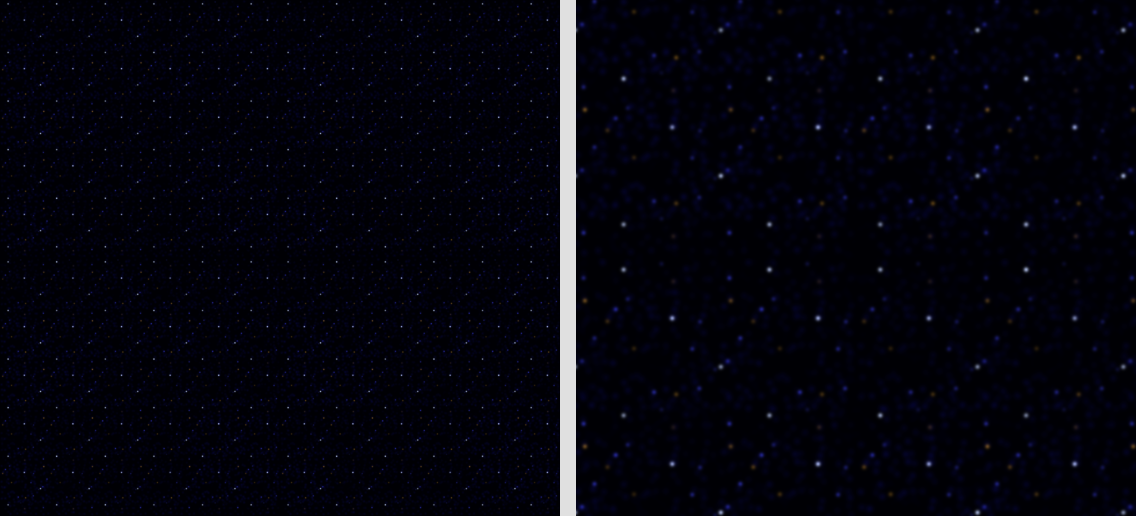
Left, the full canvas; right, a detail of the centre.
This texture is drawn by a Shadertoy shader. Its source:

```glsl
// Night sky of pinpoint stars: a 2 x 2 set of blocks, each laid with a repeating
// star cell from its top left corner. A diagonal of bright stars leads every cell;
// hashed sub-grids add blue, warm and faint stars over a wrapping blue haze.

#define BLOCKS 2.0                        // blocks across and down
#define CELLS vec2(5.76, 5.31)            // star cells per block
#define STAR_SIZE 0.0120                  // star spread, in cells
#define FAINT_SIZE 0.0180                 // faint star spread, in cells
#define CELL_FADE 0.4                     // brightness variation between cells
#define HAZE_GRAIN vec2(64.0, 59.0)       // haze lattice per block
#define HAZE_COLOR vec3(0.001, 0.001, 0.022)
#define SPACE_COLOR vec3(0.0, 0.0, 0.014)
#define WHITE_STAR vec3(0.60, 0.65, 0.78)
#define BLUE_STAR vec3(0.12, 0.13, 0.48)
#define WARM_STAR vec3(0.46, 0.32, 0.08)
#define FAINT_STAR vec3(0.013, 0.013, 0.135)

const float EDGE_MARGIN = 0.03;           // clear border of a block, in cells

// Three hashed values in 0..1 from a lattice point and a seed
vec3 hash3(vec2 p, float seed) {
    uvec3 v = uvec3(ivec3(vec3(p, seed))) * 1664525u + 1013904223u;
    v.x += v.y * v.z; v.y += v.z * v.x; v.z += v.x * v.y;
    v ^= v >> 16u;
    v.x += v.y * v.z; v.y += v.z * v.x; v.z += v.x * v.y;
    return vec3(v & 0xffffu) / 65535.0;
}

// Gradient noise that wraps after a whole number of lattice steps
float cornerSlope(vec2 corner, vec2 offset, vec2 period) {
    return dot(hash3(mod(corner, period), 91.0).xy * 2.0 - 1.0, offset);
}

float gradientNoise(vec2 p, vec2 period) {
    vec2 i = floor(p), f = p - i;
    vec2 w = f * f * f * (f * (f * 6.0 - 15.0) + 10.0);
    vec2 e = vec2(1.0, 0.0);
    float top = mix(cornerSlope(i, f, period), cornerSlope(i + e.xy, f - e.xy, period), w.x);
    float bottom = mix(cornerSlope(i + e.yx, f - e.yx, period), cornerSlope(i + e.xx, f - e.xx, period), w.x);
    return mix(top, bottom, w.y);
}

// Soft point; stars too close to the block border are left out so none is cut
float starGlow(vec2 p, vec2 center, float size) {
    vec2 inside = step(vec2(EDGE_MARGIN), center) * step(center, CELLS - EDGE_MARGIN);
    vec2 d = (p - center) / size;
    return inside.x * inside.y * exp(-0.5 * dot(d, d));
}

// Slight difference of strength from one cell to the next
float cellStrength(vec2 id, float n, float seed) {
    return 1.0 - CELL_FADE * hash3(floor(id / n), seed).x;
}

// Bright stars on the diagonal of a 3 x 3 sub-grid
float diagonalStars(vec2 p) {
    float sum = 0.0;
    vec2 base = floor(p * 3.0);
    for (int y = -1; y <= 1; y++)
    for (int x = -1; x <= 1; x++) {
        vec2 id = base + vec2(x, y);
        vec2 slot = mod(id, 3.0);
        float onDiagonal = 1.0 - step(0.5, abs(slot.x - slot.y));
        vec2 center = (id + vec2(0.5, 0.24)) / 3.0;
        sum += onDiagonal * cellStrength(id, 3.0, 7.0 + slot.x) * starGlow(p, center, STAR_SIZE);
    }
    return sum;
}

// Scattered stars: n x n jittered slots per cell, the same in every cell
float scatteredStars(vec2 p, float n, float density, float size, float seed) {
    float sum = 0.0;
    vec2 base = floor(p * n);
    for (int y = -1; y <= 1; y++)
    for (int x = -1; x <= 1; x++) {
        vec2 id = base + vec2(x, y);
        vec2 slot = mod(id, n);
        vec3 jitter = hash3(slot, seed);
        vec3 kind = hash3(slot, seed + 1.0);
        vec2 center = (id + mix(vec2(0.1), vec2(0.9), jitter.xy)) / n;
        float strength = mix(0.3, 1.0, kind.y) * cellStrength(id, n, seed + 2.0);
        sum += step(kind.x, density) * strength * starGlow(p, center, size);
    }
    return sum;
}

void mainImage(out vec4 fragColor, in vec2 fragCoord) {
    // Block and cell coordinates, counted from the top left
    vec2 uv = fragCoord / iResolution.xy;
    vec2 block = fract(vec2(uv.x, 1.0 - uv.y) * BLOCKS);
    vec2 p = block * CELLS;

    // Dark sky with a fine blue haze
    float haze = smoothstep(0.02, 0.5, gradientNoise(block * HAZE_GRAIN, HAZE_GRAIN));
    vec3 color = SPACE_COLOR + HAZE_COLOR * haze;

    // Stars, from faint to bright
    color += FAINT_STAR * scatteredStars(p, 16.0, 0.45, FAINT_SIZE, 11.0);
    color += BLUE_STAR * scatteredStars(p, 6.0, 0.30, STAR_SIZE, 23.0);
    color += WARM_STAR * scatteredStars(p, 5.0, 0.25, STAR_SIZE, 37.0);
    color += WHITE_STAR * diagonalStars(p);

    fragColor = vec4(min(color, 1.0), 1.0);
}
```
